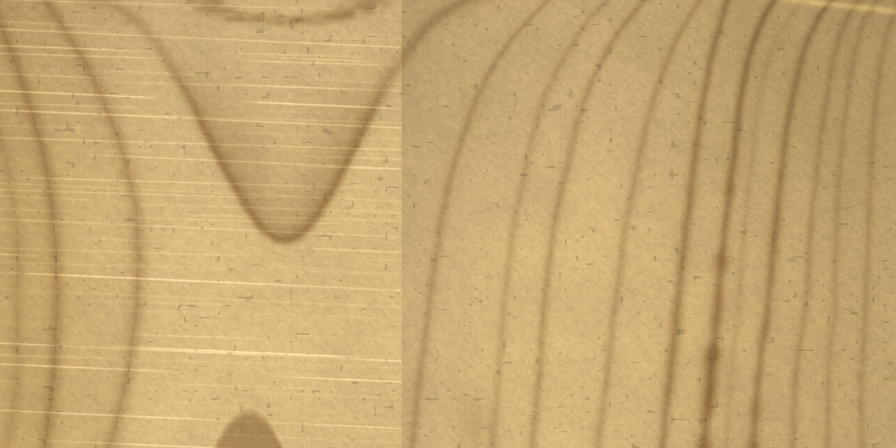
Give the GLSL for this texture, as a Shadertoy shader.

```glsl
// Two joined planks of pale pine: an arched, scratched board beside a straight-grained one.

float hash(vec2 p) {
    vec3 q = fract(p.xyx * vec3(0.1031, 0.1030, 0.0973));
    q += dot(q, q.yzx + 33.33);
    return fract((q.x + q.y) * q.z);
}

float noise(vec2 p) {
    vec2 i = floor(p), f = fract(p);
    f = f * f * (3.0 - 2.0 * f);
    return mix(mix(hash(i), hash(i + vec2(1, 0)), f.x),
               mix(hash(i + vec2(0, 1)), hash(i + vec2(1, 1)), f.x), f.y);
}

float fbm(vec2 p) {
    float sum = 0.0, amp = 0.5;
    for (int i = 0; i < 4; i++) {
        sum += amp * noise(p);
        p = mat2(1.6, 1.2, -1.2, 1.6) * p + 7.3;
        amp *= 0.5;
    }
    return sum;
}

// Growth ring: soft halo around a narrower core
float ring(float d, float width) {
    d /= width;
    return 0.65 * exp(-d * d) + 0.35 * exp(-abs(d) * 0.8);
}

// Rings of the right plank: foot x, lean, curl at the top, strength
const vec4 RINGS[11] = vec4[11](
    vec4(0.917, 0.10, 0.207, 0.55), vec4(1.094, 0.08, 0.180, 0.42),
    vec4(1.185, 0.08, 0.175, 0.60), vec4(1.333, 0.11, 0.120, 0.52),
    vec4(1.477, 0.10, 0.050, 0.85), vec4(1.570, 0.095, 0.067, 1.0),
    vec4(1.620, 0.08, 0.100, 0.28), vec4(1.680, 0.10, 0.080, 0.85),
    vec4(1.766, 0.09, 0.060, 0.50), vec4(1.844, 0.05, 0.060, 0.42),
    vec4(1.920, 0.04, 0.050, 0.45));

float straightRings(vec2 p) {
    float sum = 0.0;
    for (int i = 0; i < 11; i++) {
        vec4 r = RINGS[i];
        float decay = mix(5.0, 10.0, smoothstep(1.45, 1.6, r.x));
        float x = r.x + r.y * (1.0 - p.y) + r.z * exp(-decay * p.y);
        float blot = noise(vec2(float(i) * 9.0, p.y * 24.0));
        float low = smoothstep(0.2, 0.8, p.y) * smoothstep(0.7, 1.0, r.w);
        float width = 0.010 + low * 0.010 * blot;
        sum += r.w * ring(p.x - x, width) * mix(0.85, 0.6 + 0.8 * blot, low);
    }
    return sum;
}

// Ring bulging to the right, with its crest at (x, y)
float bowedRing(vec2 p, vec2 crest, float above, float below) {
    float h = p.y - crest.y;
    float d = p.x - crest.x + (h < 0.0 ? above : below) * h * h;
    return ring(d, 0.016) + 0.35 * exp(-abs(d) * 24.0) * step(d, 0.0);
}

// Fine bright saw marks, each with its own height, reach and strength
float scratches(vec2 p, float rows, float slope, float px) {
    float v = (p.y - slope * p.x) * rows, sum = 0.0;
    for (int k = -1; k <= 1; k++) {
        float id = floor(v) + float(k);
        float d = abs(v - id - hash(vec2(id + 50.0, rows))) / rows;
        float width = max(0.0022, px * 0.8);
        float fade = smoothstep(0.25, 0.65, noise(vec2(p.x * 4.0 + id * 13.7, id)));
        float power = hash(vec2(id + 90.0, rows + 3.0));
        sum += exp(-d * d / (width * width)) * fade * power * power;
    }
    return sum;
}

void mainImage(out vec4 fragColor, in vec2 fragCoord) {
    float px = 1.0 / iResolution.y;
    vec2 p = vec2(fragCoord.x, iResolution.y - fragCoord.y) * px; // y runs down
    float right = smoothstep(0.896 - px, 0.896 + px, p.x);
    vec2 w = p + 0.012 * (vec2(fbm(p * 6.0), fbm(p * 6.0 + 20.0)) - 0.47);

    // Base tone of each plank
    vec3 leftWood = mix(vec3(0.78, 0.65, 0.43), vec3(0.84, 0.72, 0.50), smoothstep(0.0, 0.4, p.x));
    leftWood *= mix(0.95, 1.01, smoothstep(0.0, 0.6, p.y));
    vec3 rightWood = mix(vec3(0.83, 0.71, 0.49), vec3(0.74, 0.63, 0.42), smoothstep(1.25, 1.95, p.x));
    rightWood *= mix(0.93, 1.02, smoothstep(0.0, 0.7, p.y));
    rightWood *= 1.0 - 0.07 * exp(-(p.x - 0.896) * 7.0) * right;
    vec3 col = mix(leftWood, rightWood, right);

    // Pointed arch, its shaded inside, and the smaller arch at the foot
    float u = (w.x - 0.635) / 0.24;
    float arch = 0.56 * exp(-u * u) - 0.018;
    float steep = 2.0 * u * (arch + 0.018) / 0.24;
    float inside = (arch - w.y) / sqrt(1.0 + steep * steep);
    float line = ring(inside - 0.01, 0.014);
    float fill = smoothstep(-0.008, 0.012, inside) * exp(-max(inside, 0.0) * 9.0);
    fill *= smoothstep(0.08, 0.35, p.y);
    float foot = w.y - 0.915 - 14.0 * (w.x - 0.555) * (w.x - 0.555);
    float leftDark = 0.45 * line + 0.65 * fill + 0.85 * smoothstep(-0.012, 0.02, foot);
    leftDark += 0.50 * bowedRing(w, vec2(0.313, 0.58), 0.63, 0.38);
    leftDark += 0.55 * bowedRing(w, vec2(0.130, 0.62), 0.40, 0.18);
    leftDark += 0.30 * bowedRing(w, vec2(0.044, 0.65), 0.30, 0.20);

    // Rim of a knot at the top edge
    float knot = length((w - vec2(0.64, 0.0)) / vec2(0.18, 0.045)) - 1.0;
    leftDark += exp(-knot * knot * 16.0) * (0.3 + 0.7 * noise(p * vec2(45, 90)));

    float smudge = length((w - vec2(1.055, 0.95)) / vec2(0.04, 0.07));
    float rightDark = straightRings(w) + 0.6 * line + 0.25 * exp(-smudge * smudge);
    float dark = clamp(mix(leftDark, rightDark, right), 0.0, 1.15);
    col = mix(col, col * vec3(0.74, 0.67, 0.58), dark);

    // Mottling, diagonal fibres and pores
    float fibre = noise(mat2(0.8, -0.6, 0.6, 0.8) * p * vec2(70, 130)) - 0.5;
    col *= 1.0 + 0.07 * (fbm(p * 9.0) - 0.47) + 0.05 * fibre;
    col *= 1.0 + 0.06 * (noise(p * 210.0) - 0.5);
    col *= 1.0 - 0.14 * smoothstep(0.86, 0.98, noise(p * vec2(80, 110) + 40.0));

    // Saw marks on the left plank and a lit lip at the upper right
    float marks = scratches(p, 34.0, 0.045, px) + 0.6 * scratches(p, 53.0, 0.03, px);
    col += vec3(0.17, 0.16, 0.13) * marks * (1.0 - right);
    float lip = (p.y - 0.11 * (p.x - 1.77)) / 0.008;
    col += vec3(0.14, 0.12, 0.07) * exp(-lip * lip) * smoothstep(1.6, 1.85, p.x);

    fragColor = vec4(clamp(col, 0.0, 1.0), 1.0);
}
```
